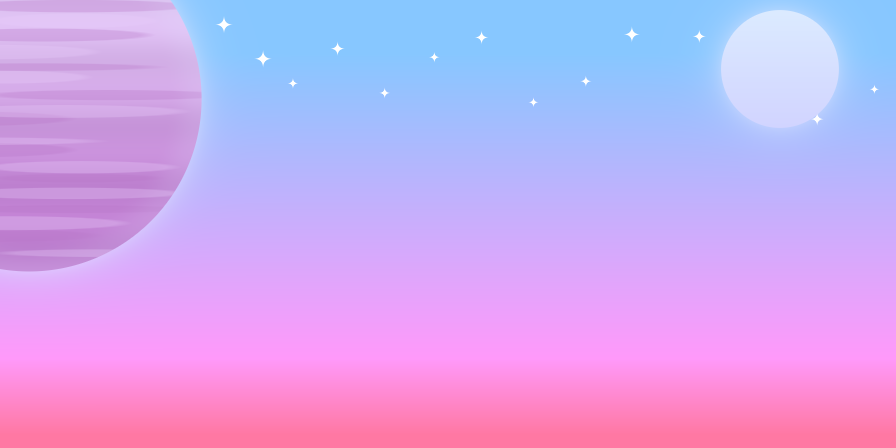
This background is drawn by a Shadertoy shader. Its source:

```glsl
// Pastel dusk sky with a banded planet, a pale moon and scattered four-pointed stars.

// Lengths are in canvas heights, origin at the lower left.
const vec3 SKY_BLUE = vec3(0.53, 0.78, 1.0);
const vec3 SKY_PINK = vec3(1.0, 0.60, 0.98);
const vec3 SKY_CORAL = vec3(1.0, 0.47, 0.64);
const float BLUE_HEIGHT = 0.88;
const float PINK_HEIGHT = 0.20;
const float CORAL_HEIGHT = 0.03;

const vec2 PLANET_CENTER = vec2(0.065, 0.779);
const float PLANET_RADIUS = 0.385;
const vec3 PLANET_TOP = vec3(0.88, 0.78, 0.96);
const vec3 PLANET_BOTTOM = vec3(0.75, 0.50, 0.82);
const vec3 STREAK_LIGHT = vec3(0.91, 0.80, 0.98);
const vec3 STREAK_DARK = vec3(0.72, 0.46, 0.78);
const int STREAK_COUNT = 20;

const vec2 MOON_CENTER = vec2(1.741, 0.846);
const float MOON_RADIUS = 0.1315;
const vec3 MOON_TOP = vec3(0.86, 0.92, 1.0);
const vec3 MOON_BOTTOM = vec3(0.82, 0.83, 1.0);

const vec3 GLOW_COLOR = vec3(0.88, 0.90, 1.0);
const float GLOW_WIDTH = 0.03;
const float GLOW_STRENGTH = 0.42;

const int STAR_COUNT = 14;
const float STAR_MIN_SIZE = 0.012;
const float STAR_MAX_SIZE = 0.021;

float hash(float n) {
    return fract(sin(n * 127.1) * 43758.5453);
}

// Pixel coverage of a signed distance
float coverage(float d, float pixel) {
    return clamp(0.5 - d / pixel, 0.0, 1.0);
}

float glow(float d) {
    return GLOW_STRENGTH * exp(-max(d, 0.0) / GLOW_WIDTH);
}

vec3 skyColor(float y) {
    vec3 upper = mix(SKY_PINK, SKY_BLUE, clamp((y - PINK_HEIGHT) / (BLUE_HEIGHT - PINK_HEIGHT), 0.0, 1.0));
    float coral = clamp((PINK_HEIGHT - y) / (PINK_HEIGHT - CORAL_HEIGHT), 0.0, 1.0);
    return mix(upper, SKY_CORAL, coral);
}

// Sparkle whose four arms taper to points
float star(vec2 p, float size, float pixel) {
    p = abs(p);
    float along = max(p.x, p.y);
    float across = min(p.x, p.y);
    float taper = max(1.0 - sqrt(along / size), 0.0);
    float halfWidth = size * taper * taper;
    return clamp(halfWidth + 0.5 * pixel - across, 0.0, min(pixel, 2.0 * halfWidth)) / pixel;
}

float starField(vec2 p, float pixel) {
    float light = 0.0;
    for (int i = 0; i < STAR_COUNT; i++) {
        float n = float(i);
        float x = 0.5 + 0.079 * n + 0.0026 * n * n + 0.04 * (hash(n + 40.0) - 0.5) * step(0.5, n);
        float y = 0.945 - 0.305 * hash(n);
        float size = mix(STAR_MAX_SIZE, STAR_MIN_SIZE, sqrt(hash(n + 80.0)) * step(1.5, n));
        light = max(light, star(p - vec2(x, y), size, pixel));
    }
    return light;
}

vec3 planetColor(vec2 q, float pixel) {
    float height = q.y / PLANET_RADIUS;
    vec3 color = mix(PLANET_BOTTOM, PLANET_TOP, smoothstep(-0.75, 0.75, height));
    // Soft broad bands beneath the streaks
    color += 0.018 * sin(height * 17.0 + 0.8);

    // Tapered streaks, alternately light and dark
    for (int i = 0; i < STREAK_COUNT; i++) {
        float n = float(i);
        float row = (n + 0.3 + 0.6 * hash(n + 11.0)) / float(STREAK_COUNT);
        vec2 center = vec2(mix(-0.22, 0.24, hash(n + 23.0)), mix(-0.36, 0.28, row));
        vec2 size = vec2(mix(0.16, 0.30, hash(n + 37.0)), mix(0.007, 0.017, hash(n + 53.0)));
        float d = (length((q - center) / size) - 1.0) * size.y;
        vec3 tint = mix(STREAK_LIGHT, STREAK_DARK, mod(n, 2.0));
        color = mix(color, tint, 0.32 * coverage(d, pixel));
    }

    // Faint light along the rim
    float rim = smoothstep(0.80, 1.0, length(q) / PLANET_RADIUS);
    return mix(color, GLOW_COLOR, 0.14 * rim);
}

void mainImage(out vec4 fragColor, in vec2 fragCoord) {
    float pixel = 1.0 / iResolution.y;
    vec2 p = fragCoord * pixel;
    vec3 color = skyColor(p.y);

    // Halos and stars
    vec2 planet = p - PLANET_CENTER;
    vec2 moon = p - MOON_CENTER;
    float planetDist = length(planet) - PLANET_RADIUS;
    float moonDist = length(moon) - MOON_RADIUS;
    color = mix(color, GLOW_COLOR, max(glow(planetDist), glow(moonDist)));
    color = mix(color, vec3(1.0), starField(p, pixel));

    // Moon and planet
    vec3 moonColor = mix(MOON_BOTTOM, MOON_TOP, 0.5 + 0.5 * moon.y / MOON_RADIUS);
    color = mix(color, moonColor, coverage(moonDist, pixel));
    color = mix(color, planetColor(planet, pixel), coverage(planetDist, pixel));

    fragColor = vec4(color, 1.0);
}
```
